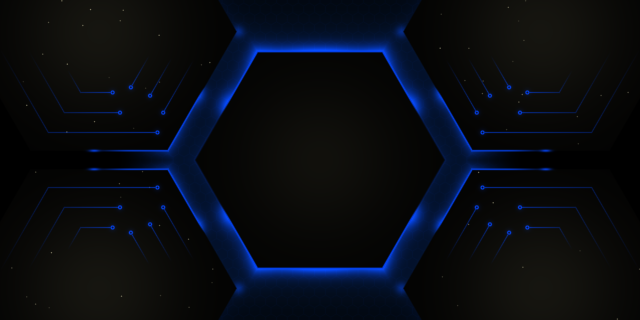
This background is drawn by a Shadertoy shader. Its source:

```glsl
// Dark hexagonal frame with blue edge light, circuit traces and scattered dust.

const vec3 BLUE = vec3(0.015, 0.27, 0.98);
const vec3 NAVY = vec3(0.012, 0.050, 0.105);
const vec3 WARM_GREY = vec3(0.085, 0.082, 0.062);
const vec3 DUST = vec3(0.62, 0.60, 0.48);
const float INNER_APOTHEM = 0.339;
const float PANEL_APOTHEM = 0.372;
const vec2 PANEL_CENTER = vec2(0.690, 0.401);

// Each trace: start x, start y, horizontal run, slanted tail length.
const vec4 TRACES[6] = vec4[6](
    vec4(0.508, 0.086, 0.341, 0.30), vec4(0.625, 0.148, 0.174, 0.22),
    vec4(0.648, 0.211, 0.100, 0.08), vec4(0.490, 0.148, 0.0, 0.19),
    vec4(0.531, 0.201, 0.0, 0.135), vec4(0.591, 0.227, 0.0, 0.115));

float hash(vec2 p) {
    vec3 h = fract(p.xyx * 0.1031);
    h += dot(h, h.yzx + 33.33);
    return fract((h.x + h.y) * h.z);
}

// Flat-topped hexagon, negative inside.
float hexDistance(vec2 p, float apothem) {
    p = abs(p);
    return max(p.y, dot(p, vec2(0.866025, 0.5))) - apothem;
}

float fill(float d, float px) {
    return 1.0 - smoothstep(-px, px, d);
}

float blob(vec2 p, vec2 center, vec2 size) {
    vec2 d = (p - center) / size;
    return exp(-dot(d, d));
}

// Distance to a segment (x) and position along it (y).
vec2 segment(vec2 p, vec2 a, vec2 b) {
    vec2 ab = b - a;
    float t = clamp(dot(p - a, ab) / max(dot(ab, ab), 1e-6), 0.0, 1.0);
    return vec2(length(p - a - ab * t), t);
}

float honeycomb(vec2 p, float size, float px) {
    vec2 r = vec2(1.0, 1.732);
    vec2 a = mod(p / size, r) - 0.5 * r;
    vec2 b = mod(p / size - 0.5 * r, r) - 0.5 * r;
    vec2 g = abs(dot(a, a) < dot(b, b) ? a : b);
    float edge = 0.5 - max(g.x, dot(g, 0.5 * r));
    return fill(edge * size - 0.0008, px);
}

float trace(vec2 p, vec4 spec, float px) {
    vec2 start = spec.xy;
    vec2 elbow = start + vec2(spec.z, 0.0);
    vec2 tailDir = vec2(spec.z > 0.0 ? 0.5 : -0.5, 0.866);
    vec2 run = segment(p, start, elbow);
    vec2 tail = segment(p, elbow, elbow + tailDir * spec.w);
    float tailLight = (spec.z > 0.0 ? 0.38 : 0.65) * (1.0 - tail.y);
    float light = fill(tail.x - 0.0012, px) * tailLight;
    if (spec.z > 0.0) light = max(light, fill(run.x - 0.0012, px) * mix(0.7, 0.38, run.y));
    float r = length(p - start);
    float ring = fill(abs(r - 0.0045) - 0.0016, px);
    return max(light * step(0.004, r), ring * 0.9) + 0.15 * exp(-r * r / 0.00012);
}

float dust(vec2 p, float cellSize, float density, float px) {
    vec2 cell = floor(p / cellSize);
    vec2 offset = 0.2 + 0.6 * vec2(hash(cell + 17.3), hash(cell + 41.7));
    float d = length(p - (cell + offset) * cellSize);
    float present = step(hash(cell + 5.1), density);
    return present * fill(d - 0.0012, px) * (0.25 + 0.75 * hash(cell + 71.9));
}

void mainImage(out vec4 fragColor, in vec2 fragCoord) {
    float px = 1.0 / iResolution.y;
    vec2 p = (fragCoord - 0.5 * iResolution.xy) * px;
    vec2 q = abs(p);
    float inner = hexDistance(p, INNER_APOTHEM);
    float panel = hexDistance(q - PANEL_CENTER, PANEL_APOTHEM);
    float innerMask = fill(inner, px);
    float panelMask = fill(panel, px);

    // Frame between the hexagons, fading into the side corridor.
    float corridor = 1.0 - smoothstep(0.44, 0.64, q.x);
    vec3 color = NAVY * corridor * (1.0 - 0.35 * smoothstep(0.38, 0.5, q.y));
    color += BLUE * 0.035 * honeycomb(p, 0.034, px) * corridor;

    // Light spilling outward from the inner rim.
    float rimLit = smoothstep(0.11, 0.20, q.y);
    float rimSpots = blob(q, vec2(0.0, 0.339), vec2(0.14, 0.05))
        + 0.6 * blob(q, vec2(0.198, 0.339), vec2(0.06))
        + 1.2 * blob(q, vec2(0.305, 0.172), vec2(0.035, 0.055));
    float rimDist = max(inner, 0.0);
    float glow = rimLit * (0.28 * exp(-rimDist / 0.022) + 0.75 * rimSpots * exp(-rimDist / 0.019));
    glow += 0.13 * exp(-rimDist / 0.035) * corridor;

    // Light along the panel rim.
    float panelDist = max(panel, 0.0);
    float panelLit = (1.0 - smoothstep(0.19, 0.25, q.y)) * corridor;
    float panelSpots = blob(q, vec2(0.372, 0.205), vec2(0.025, 0.04))
        + 0.4 * blob(q, vec2(0.46, 0.06), vec2(0.06, 0.09));
    glow += panelLit * (0.24 + 0.6 * panelSpots) * exp(-panelDist / 0.015);
    glow += 0.35 * blob(q, vec2(0.255, 0.401), vec2(0.018)) + 0.06 * exp(-panelDist / 0.03) * corridor;
    color += BLUE * min(glow, 1.0);

    // Dark surfaces with soft warm centers.
    vec3 innerColor = WARM_GREY * mix(0.15, 0.78, exp(-dot(p, p) / 0.055));
    vec2 fromPanel = q - PANEL_CENTER;
    vec3 panelColor = WARM_GREY * mix(0.10, 1.0, exp(-dot(fromPanel, fromPanel) / 0.065));
    float density = p.y > 0.0 || p.x < 0.0 ? 0.11 : 0.04;
    panelColor += DUST * dust(p + 3.0, 0.042, density, px);
    color = mix(color, innerColor, innerMask);
    color = mix(color, panelColor, panelMask);

    // Crisp rim lines and glowing corridor ends.
    float innerLine = fill(abs(inner) - 0.0025, px) * mix(0.12, 0.9, smoothstep(0.13, 0.20, q.y));
    float lineEnd = 1.0 - smoothstep(0.58, 0.73, q.x);
    float panelLine = fill(abs(panel) - 0.0022, px) * lineEnd * (1.0 - smoothstep(0.19, 0.23, q.y));
    float endSpark = blob(q, vec2(0.706, 0.029), vec2(0.016, 0.004));
    color = mix(color, BLUE, clamp(max(innerLine, panelLine * 0.9) + endSpark * 0.8, 0.0, 1.0));

    // Circuit traces repeated in all four quadrants.
    float circuit = 0.0;
    for (int i = 0; i < 6; i++) circuit = max(circuit, trace(q, TRACES[i], px));
    color = mix(color, BLUE, min(circuit, 1.0) * panelMask);

    fragColor = vec4(color, 1.0);
}
```
